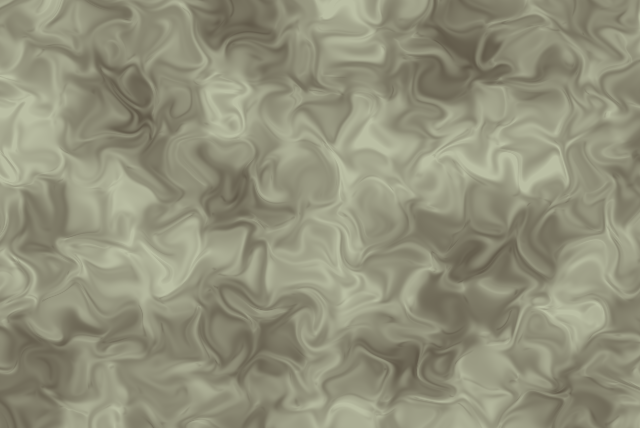
This texture is drawn by a WebGL 1 fragment shader. Its source:

```glsl
precision highp float;
// Soft, curdled sage-grey marbling with small round eyes and pinched creases.
// Smooth gradient noise is bent by a first warp, then carried round by a noisy
// angle so that nested closed rings appear; faint pale and dark rims finish it.

uniform vec2 u_resolution;

const vec3 UMBER = vec3(0.44, 0.42, 0.35);
const vec3 SAGE = vec3(0.68, 0.69, 0.59);
const float MEAN_TONE = 0.55;

// Random unit vector for a lattice corner
vec2 cornerGradient(vec2 cell) {
  vec3 h = fract(cell.xyx * vec3(0.1031, 0.1030, 0.0973));
  h += dot(h, h.yzx + 33.33);
  float angle = 6.2832 * fract((h.x + h.y) * h.z);
  return vec2(cos(angle), sin(angle));
}

float cornerSlope(vec2 cell, vec2 local, vec2 corner) {
  return dot(cornerGradient(cell + corner), local - corner);
}

// Smooth gradient noise, roughly -0.7 to 0.7
float gradientNoise(vec2 p) {
  vec2 cell = floor(p);
  vec2 f = fract(p);
  vec2 w = f * f * f * (f * (f * 6.0 - 15.0) + 10.0);
  float low = mix(cornerSlope(cell, f, vec2(0.0, 0.0)),
                  cornerSlope(cell, f, vec2(1.0, 0.0)), w.x);
  float high = mix(cornerSlope(cell, f, vec2(0.0, 1.0)),
                   cornerSlope(cell, f, vec2(1.0, 1.0)), w.x);
  return mix(low, high, w.y);
}

// Push a point along two independent noise fields
vec2 warp(vec2 p, float frequency, float amount, vec2 seed) {
  vec2 s = p * frequency + seed;
  return p + amount * vec2(gradientNoise(s), gradientNoise(s + vec2(41.3, 17.9)));
}

// Carry a point round a circle by a noisy angle, which leaves closed rings
vec2 swirl(vec2 p, float frequency, float turn, float radius, vec2 seed) {
  float angle = turn * gradientNoise(p * frequency + seed);
  return p + radius * vec2(cos(angle), sin(angle));
}

// Soft line where a field crosses zero
float rim(float field, float width) {
  float d = field / width;
  return exp(-d * d);
}

// Broad patches, nested rings, fine clouding and partial rims
float marbleTone(vec2 p) {
  vec2 bent = warp(p, 9.0, 0.072, vec2(12.7, 63.1));
  vec2 curled = swirl(bent, 9.5, 7.0, 0.034, vec2(83.4, 29.6));
  float patches = gradientNoise(mix(bent, curled, 0.6) * 3.9 + vec2(7.3, 51.8));
  float cells = gradientNoise(curled * 11.5 + vec2(35.2, 9.4));
  float clouds = gradientNoise(curled * 21.0 + vec2(71.6, 44.5));
  float creases = gradientNoise(bent * 10.0 + vec2(22.1, 90.7));
  float tone = MEAN_TONE + 0.97 * patches + 0.38 * clouds;
  tone += 0.21 * sin(6.5 * cells + 2.0 * patches);
  tone += 0.14 * rim(creases + 0.3 * clouds, 0.06) * smoothstep(0.0, 0.3, cells);
  tone -= 0.22 * rim(creases - 0.4 * cells, 0.06) * smoothstep(0.0, 0.3, clouds);
  return tone;
}

void main() {
  vec2 p = gl_FragCoord.xy / u_resolution.y;
  float tone = clamp(marbleTone(p * vec2(1.0, 1.1)), -0.25, 1.2);
  gl_FragColor = vec4(mix(UMBER, SAGE, tone), 1.0);
}
```
